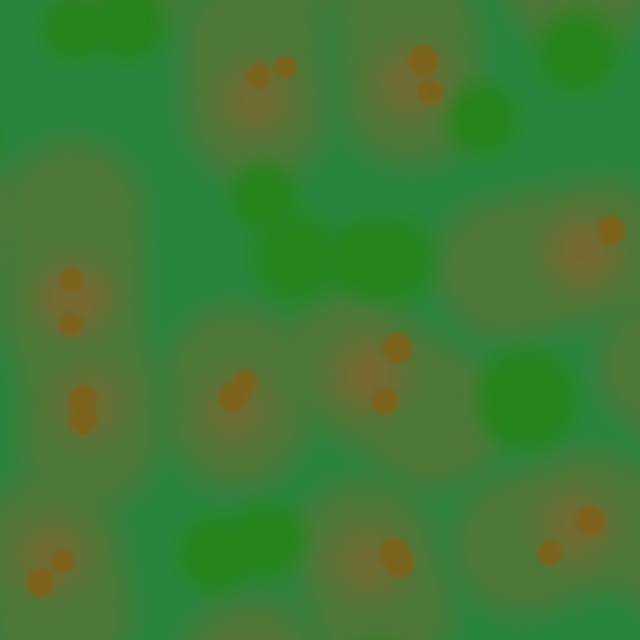
A Shadertoy shader for this texture:

```glsl
const float CELLS = 4.0;
const vec3 TEAL = vec3(0.16, 0.52, 0.245);
const vec3 OLIVE = vec3(0.305, 0.47, 0.22);
const vec3 LEAF = vec3(0.148, 0.52, 0.11);
const vec3 BROWN = vec3(0.47, 0.41, 0.20);
const vec3 RUST = vec3(0.495, 0.385, 0.10);

vec2 hash2(vec2 cell, float seed) {
    vec3 q = fract(vec3(cell.xyx + seed * 7.31) * vec3(0.1031, 0.1030, 0.0973));
    q += dot(q, q.yzx + 33.33);
    return fract((q.xx + q.yz) * q.zy);
}

// Random offset in the square from -reach to reach
vec2 jitter(vec2 cell, float seed, float reach) {
    return (hash2(cell, seed) * 2.0 - 1.0) * reach;
}

float segmentDistance(vec2 p, vec2 a, vec2 b) {
    vec2 ab = b - a;
    return length(p - a - ab * clamp(dot(p - a, ab) / dot(ab, ab), 0.0, 1.0));
}

// Soft mask: one inside the inner radius, zero beyond the outer one
float softMask(float d, float inner, float outer) {
    return 1.0 - smoothstep(inner, outer, d);
}

float unite(float a, float b) {
    return 1.0 - (1.0 - a) * (1.0 - b);
}

// Evenly spread share of cells that hold dry ground
bool isDry(vec2 cell) {
    return fract(dot(cell, vec2(0.7549, 0.5698))) < 0.6;
}

void mainImage(out vec4 fragColor, in vec2 fragCoord) {
    vec2 p = fragCoord / iResolution.y;
    vec2 home = floor(p * CELLS);
    float olive = 0.0, leaf = 0.0, brown = 0.0, rust = 0.0;

    for (int y = -2; y <= 2; y++)
    for (int x = -2; x <= 2; x++) {
        vec2 cell = home + vec2(x, y);
        vec2 center = (cell + 0.5) / CELLS + jitter(cell, 1.0, 0.045);
        vec2 size = hash2(cell, 2.0);

        if (isDry(cell)) {
            // Elongated olive patch with a warm core
            float angle = 6.2832 * size.x;
            vec2 arm = vec2(cos(angle), sin(angle)) * mix(0.03, 0.085, size.y);
            float d = segmentDistance(p, center - arm, center + arm);
            olive = unite(olive, softMask(d, 0.07, 0.15));

            vec2 core = center + arm * 0.6;
            float strength = mix(0.65, 1.0, size.y);
            brown = unite(brown, strength * softMask(length(p - core), 0.01, 0.095));

            // Small rust dots near the core
            for (int i = 0; i < 2; i++) {
                float seed = 3.0 + float(i);
                vec2 dot0 = core + jitter(cell, seed, 0.05);
                float radius = mix(0.018, 0.025, hash2(cell, seed + 4.0).x);
                rust = unite(rust, softMask(length(p - dot0), radius - 0.008, radius + 0.006));
            }
        } else {
            // Pair of bright green spots
            for (int i = 0; i < 2; i++) {
                float seed = 11.0 + float(i);
                vec2 spot = center + jitter(cell, seed, 0.085);
                float radius = mix(0.075, 0.11, hash2(cell, seed + 4.0).x);
                leaf = unite(leaf, softMask(length(p - spot), 0.3 * radius, radius));
            }
        }
    }

    // Layers from the ground up
    vec3 color = mix(TEAL, OLIVE, olive);
    color = mix(color, LEAF, leaf);
    color = mix(color, BROWN, brown);
    color = mix(color, RUST, rust * 0.92);
    fragColor = vec4(color, 1.0);
}
```
